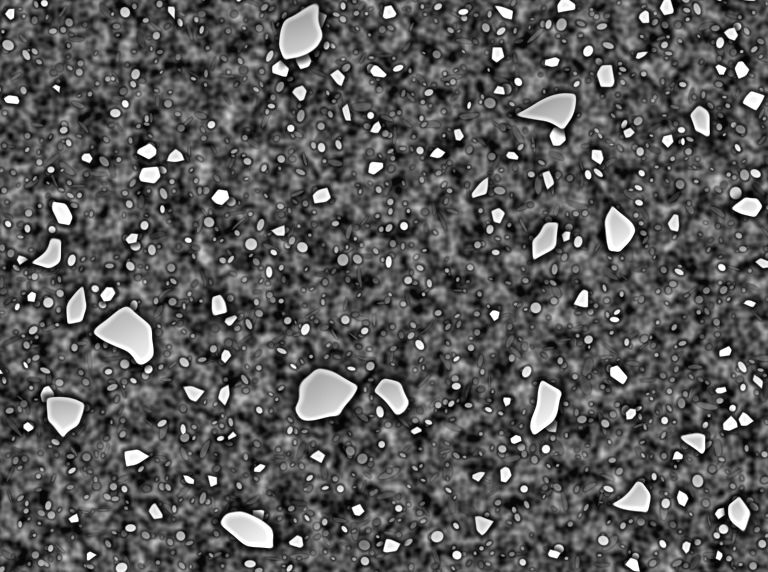
Give the GLSL for this texture, as a WebGL 1 fragment shader.

```glsl
precision highp float;
uniform vec2 u_resolution;

// Lengths are fractions of the canvas height; CELLS are counts per height.
const float EDGE_SOFTNESS = 0.0017;
const float MATRIX_TONE = 0.325;
const float MATRIX_CONTRAST = 0.72;

const float LATH_CELLS = 26.0;
const float LATH_DENSITY = 0.5;
const vec2 LATH_RADIUS = vec2(0.008, 0.018);
const vec2 LATH_TONE = vec2(0.24, 0.48);

const float FINE_CELLS = 52.0;
const float FINE_DENSITY = 0.36;
const vec2 FINE_RADIUS = vec2(0.003, 0.007);
const vec2 FINE_TONE = vec2(0.32, 0.72);

const float SMALL_CELLS = 29.0;
const float SMALL_DENSITY = 0.28;
const vec2 SMALL_RADIUS = vec2(0.006, 0.011);
const vec2 SMALL_TONE = vec2(0.42, 0.95);

const float MEDIUM_CELLS = 14.0;
const float MEDIUM_DENSITY = 0.38;
const vec2 MEDIUM_RADIUS = vec2(0.010, 0.021);
const vec2 MEDIUM_TONE = vec2(0.78, 1.0);

const float LARGE_CELLS = 6.0;
const float LARGE_DENSITY = 0.48;
const vec2 LARGE_RADIUS = vec2(0.027, 0.059);
const vec2 LARGE_TONE = vec2(0.68, 0.90);

const float TAU = 6.2831853;

vec2 hash2(vec2 p) {
  vec3 q = fract(p.xyx * vec3(0.1031, 0.1030, 0.0973));
  q += dot(q, q.yzx + 33.33);
  return fract((q.xx + q.yz) * q.zy);
}

float cornerSlope(vec2 cell, vec2 f, vec2 corner) {
  float a = TAU * hash2(cell + corner + 71.0).x;
  return dot(vec2(cos(a), sin(a)), f - corner);
}

float gradientNoise(vec2 p) {
  vec2 i = floor(p), f = fract(p);
  vec2 u = f * f * f * (f * (f * 6.0 - 15.0) + 10.0);
  vec2 e = vec2(0.0, 1.0);
  return mix(mix(cornerSlope(i, f, e.xx), cornerSlope(i, f, e.yx), u.x),
             mix(cornerSlope(i, f, e.xy), cornerSlope(i, f, e.yy), u.x), u.y);
}

float smoothMax(float a, float b, float k) {
  float h = max(k - abs(a - b), 0.0) / k;
  return max(a, b) + h * h * k * 0.25;
}

float ellipseDistance(vec2 q, vec2 axes) {
  float k = length(q / axes) + 1e-4;
  return k * (k - 1.0) / (length(q / (axes * axes)) + 1e-3);
}

// Rounded convex polygon from six random half planes.
float facetDistance(vec2 q, float r, float slim, vec2 id) {
  float d = -r;
  for (int i = 0; i < 6; i++) {
    vec2 h = hash2(id + float(i) * 17.0 + 5.0);
    float a = (float(i) + 0.8 * h.x) * TAU / 6.0;
    vec2 n = vec2(cos(a), sin(a) / slim);
    d = smoothMax(d, (dot(n, q) - r * mix(0.58, 1.08, h.y)) / length(n), 0.16 * r);
  }
  return d;
}

// Nearest scattered grain: x distance, y tone, z position across it.
vec3 grains(vec2 p, float cells, float density, vec2 radius, vec2 tones,
            vec2 slimness, bool faceted, float seed) {
  vec3 nearest = vec3(1.0, 0.0, 0.0);
  vec2 home = floor(p * cells);
  for (int y = -1; y <= 1; y++) {
    for (int x = -1; x <= 1; x++) {
      vec2 cell = home + vec2(float(x), float(y));
      vec2 id = cell + seed;
      vec2 pick = hash2(id + 131.0), form = hash2(id + 257.0);
      if (pick.x > density) continue;
      vec2 q = p - (cell + 0.5 + 0.76 * (hash2(id) - 0.5)) / cells;
      float r = mix(radius.x, radius.y, pick.y * pick.y);
      float slim = mix(slimness.x, slimness.y, form.x);
      float c = cos(TAU * form.y), s = sin(TAU * form.y);
      vec2 local = vec2(c * q.x + s * q.y, c * q.y - s * q.x);
      float d = faceted ? facetDistance(local, r, slim, id)
                        : ellipseDistance(local, vec2(r, r * slim));
      float tone = mix(tones.x, tones.y, hash2(id + 389.0).x);
      if (d < nearest.x) nearest = vec3(d, tone, (0.4 * q.x - q.y) / r);
    }
  }
  return nearest;
}

// Lays grains over the base with a dark halo, a bright rim and a tilt in tone.
float overlay(float base, vec3 g, float haloWidth, float haloDepth, float rim, float tilt) {
  float soft = max(EDGE_SOFTNESS, 0.6 / u_resolution.y);
  base *= 1.0 - haloDepth * (1.0 - smoothstep(0.0, haloWidth, g.x));
  float body = g.y + tilt * g.z + rim * smoothstep(-0.011, -0.001, g.x);
  return mix(base, body, 1.0 - smoothstep(-soft, soft, g.x));
}

void main() {
  vec2 p = gl_FragCoord.xy / u_resolution.y;
  vec2 warp = vec2(gradientNoise(p * 15.0), gradientNoise(p * 15.0 + 40.0));
  vec2 bent = p + 0.016 * warp;

  // Mottled matrix
  float mottle = 0.50 * gradientNoise(bent * 21.0) + 0.55 * gradientNoise(bent * 46.0 + 9.0)
               + 0.42 * gradientNoise(p * 84.0 + 23.0);
  float tone = max(MATRIX_TONE + MATRIX_CONTRAST * mottle, 0.03);

  // Grains, finest first
  vec3 lath = grains(bent, LATH_CELLS, LATH_DENSITY, LATH_RADIUS, LATH_TONE, vec2(0.15, 0.4), false, 11.0);
  tone = mix(tone, overlay(tone, lath, 0.004, 0.5, 0.0, 0.08), 0.65);
  vec3 fine = grains(p, FINE_CELLS, FINE_DENSITY, FINE_RADIUS, FINE_TONE, vec2(0.5, 1.0), false, 83.0);
  tone = overlay(tone, fine, 0.005, 0.45, 0.0, 0.06);
  vec3 small = grains(p, SMALL_CELLS, SMALL_DENSITY, SMALL_RADIUS, SMALL_TONE, vec2(0.45, 1.0), false, 47.0);
  tone = overlay(tone, small, 0.007, 0.6, 0.08, 0.06);
  vec3 medium = grains(p + 0.004 * warp, MEDIUM_CELLS, MEDIUM_DENSITY, MEDIUM_RADIUS, MEDIUM_TONE, vec2(0.5, 1.0), true, 29.0);
  tone = overlay(tone, medium, 0.012, 0.75, 0.15, 0.05);
  vec3 large = grains(bent, LARGE_CELLS, LARGE_DENSITY, LARGE_RADIUS, LARGE_TONE, vec2(0.45, 0.95), true, 61.0);
  tone = overlay(tone, large, 0.018, 0.8, 0.22, 0.13);

  gl_FragColor = vec4(vec3(clamp(tone, 0.0, 1.0)), 1.0);
}
```
